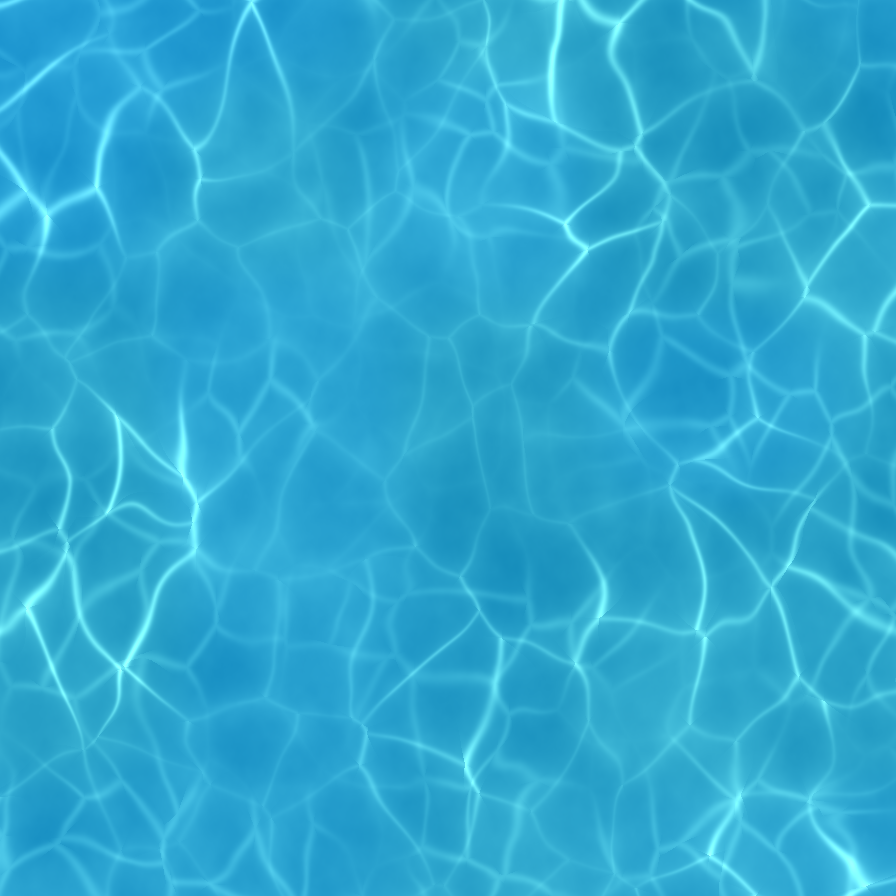
Write a WebGL 2 fragment shader that draws this texture.

```glsl
#version 300 es
precision highp float;

uniform vec2 u_resolution;
out vec4 fragColor;

vec2 hash2(vec2 p) {
    vec3 q = fract(p.xyx * vec3(0.1031, 0.1030, 0.0973));
    q += dot(q, q.yzx + 33.33);
    return fract((q.xx + q.yz) * q.zy);
}

float noise(vec2 p) {
    vec2 cell = floor(p);
    vec2 f = fract(p);
    f = f * f * (3.0 - 2.0 * f);
    float low = mix(hash2(cell).x, hash2(cell + vec2(1, 0)).x, f.x);
    float high = mix(hash2(cell + vec2(0, 1)).x, hash2(cell + vec2(1, 1)).x, f.x);
    return mix(low, high, f.y);
}

float fbm(vec2 p) {
    float sum = 0.0;
    float amplitude = 0.5;
    for (int i = 0; i < 5; i++) {
        sum += amplitude * noise(p);
        p = mat2(0.8, 0.6, -0.6, 0.8) * p * 2.03 + 17.3;
        amplitude *= 0.5;
    }
    return sum / 0.97;
}

vec2 warp(vec2 p, float frequency, float amount) {
    vec2 q = p * frequency;
    return p + amount * (vec2(noise(q + 31.7), noise(q + 74.2)) - 0.5);
}

// Cell network: x = edge distance, y = soft edge, z = soft junction, w = uprightness
vec4 network(vec2 p, float jitter) {
    vec2 cell = floor(p);
    vec3 nearest = vec3(9.0);
    vec2 first = vec2(0.0);
    vec2 second = vec2(1.0);
    for (int y = -2; y <= 2; y++) {
        for (int x = -2; x <= 2; x++) {
            vec2 id = cell + vec2(x, y);
            vec2 toSite = id + 0.5 + jitter * (hash2(id + 50.0) - 0.5) - p;
            float d = length(toSite);
            if (d < nearest.x) {
                nearest = vec3(d, nearest.xy);
                second = first;
                first = toSite;
            } else if (d < nearest.y) {
                nearest = vec3(nearest.x, d, nearest.y);
                second = toSite;
            } else {
                nearest.z = min(nearest.z, d);
            }
        }
    }
    vec2 normal = normalize(second - first);
    float edge = dot(0.5 * (first + second), normal);
    return vec4(edge, nearest.yz - nearest.x, normal.x * normal.x);
}

float glow(float d, float width) {
    return exp(-d * d / (width * width));
}

// Bright light lines, fading in and out along their length
float mainCaustics(vec2 uv) {
    vec2 p = warp(warp(uv, 7.0, 0.075), 19.0, 0.022);
    vec4 net = network(p * vec2(9.5, 8.0), 0.92);
    float patches = smoothstep(0.22, 0.78, noise(uv * 6.0 + 5.1));
    float strength = mix(0.12, 1.0, patches) * mix(0.55, 1.25, noise(uv * 17.0 + 8.4));
    strength *= mix(1.0, net.w * 1.2 + 0.2, 0.75 - 0.5 * uv.y);
    float core = glow(net.x, mix(0.025, 0.037, strength));
    float halo = 0.16 * exp(-3.2 * net.y) + 0.17 * strength * exp(-9.0 * net.y);
    float flare = 0.38 * strength * exp(-8.0 * net.z);
    return 0.68 * strength * core + halo + flare;
}

// Fainter, blurrier lines crossing the main ones
float faintCaustics(vec2 uv) {
    vec2 p = warp(warp(uv + 3.37, 9.0, 0.06), 24.0, 0.016);
    vec4 net = network(p * vec2(13.0, 10.5), 0.95);
    float strength = smoothstep(0.3, 0.8, noise(uv * 8.0 + 41.6));
    return 0.08 * exp(-3.5 * net.y) + 0.26 * strength * glow(net.x, 0.06);
}

vec3 waterColour(float light, float blueness) {
    vec3 deep = vec3(0.13, 0.60, 0.76);
    vec3 bright = vec3(0.44, 0.93, 0.98);
    vec3 colour = mix(deep, bright, light);
    return colour + blueness * vec3(-0.012, -0.010, 0.025);
}

void main() {
    vec2 uv = gl_FragCoord.xy / u_resolution.y;

    // Broad murk and fine ripples
    float murk = 0.55 * (fbm(uv * 6.0 + 2.6) - 0.5);
    float ripples = 0.13 * (fbm(uv * vec2(38.0, 30.0) + 9.2) - 0.5);
    float corner = smoothstep(0.65, 0.0, length(uv - vec2(0.0, 1.0)));

    float light = 0.035 + murk + ripples - 0.09 * corner;
    light += mainCaustics(uv) + faintCaustics(uv);
    light = max(light, -0.16 + 0.3 * (light + 0.16));

    float blueness = corner + smoothstep(0.4, 0.75, noise(uv * 4.0 + 12.8));
    fragColor = vec4(clamp(waterColour(light, blueness), 0.0, 1.0), 1.0);
}
```
